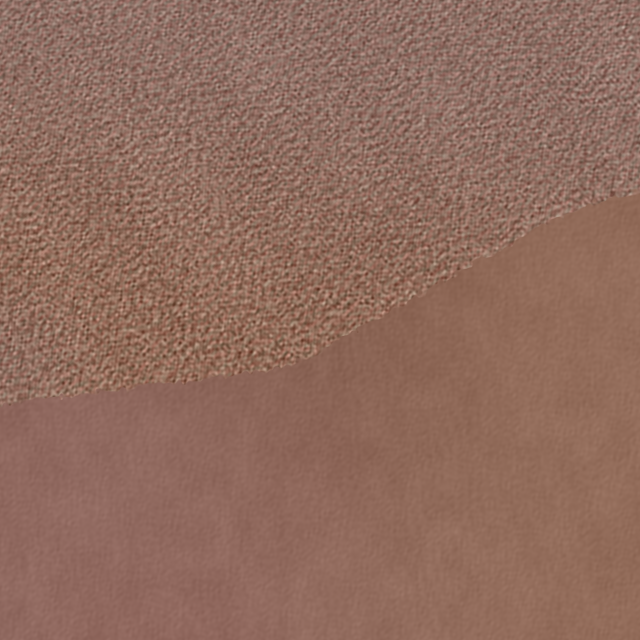
Reproduce this texture procedurally as a WebGL 1 fragment shader.

```glsl
precision highp float;
// Coarse flecked brown weave lying above a smooth rose-brown cloth, split by a curved seam.
uniform vec2 u_resolution;

float hash(vec2 p) {
  return fract(sin(dot(p, vec2(127.1, 311.7))) * 43758.5453);
}

float noise(vec2 p) {
  vec2 cell = floor(p);
  vec2 f = fract(p);
  f = f * f * (3.0 - 2.0 * f);
  float low = mix(hash(cell), hash(cell + vec2(1.0, 0.0)), f.x);
  float high = mix(hash(cell + vec2(0.0, 1.0)), hash(cell + 1.0), f.x);
  return mix(low, high, f.y);
}

float fbm(vec2 p) {
  float sum = 0.0;
  float weight = 0.5;
  for (int i = 0; i < 4; i++) {
    sum += weight * noise(p);
    p = p * 2.03 + 17.3;
    weight *= 0.5;
  }
  return sum / 0.9375;
}

vec2 rotate(vec2 p, float angle) {
  float c = cos(angle);
  float s = sin(angle);
  return vec2(c * p.x - s * p.y, s * p.x + c * p.y);
}

// Noise minus its neighbour across the strand, which removes broad blotches.
float strands(vec2 p) {
  return noise(p) - noise(p + vec2(0.3, 1.25));
}

// Ramp that starts at zero with a rounded corner.
float softRamp(float x, float radius) {
  return 0.5 * (x + sqrt(x * x + radius * radius));
}

float seamHeight(float x) {
  float bend = 0.44 * softRamp(x - 0.455, 0.025);
  float ease = 0.35 * softRamp(x - 0.9, 0.04);
  return 0.367 + 0.13 * x + bend - ease;
}

// Flecked yarn: short rising stitches crossed by falling rows, with red threads.
vec3 coarseWeave(vec2 uv) {
  vec2 q = uv;
  q.y += 0.15 * q.y * (q.y - 0.4);
  vec2 rising = rotate(q, -0.85);
  vec2 falling = rotate(q, 0.95);
  float stitch = strands(rising * vec2(165.0, 235.0));
  float row = strands(falling * vec2(120.0, 245.0) + 31.0);
  float wander = 4.0 * noise(q * 30.0);
  float twill = sin(falling.y * 640.0 + wander) * sin(rising.y * 760.0 - wander);
  float grain = stitch * 0.165 + row * 0.10 + twill * 0.028;
  float red = strands(rising * vec2(140.0, 190.0) + 71.0);

  vec3 warm = vec3(0.565, 0.418, 0.345);
  vec3 grey = vec3(0.560, 0.438, 0.398);
  float cool = smoothstep(0.5, 1.0, uv.y + 0.12 * uv.x);
  cool = max(cool, 0.6 * smoothstep(0.2, 0.0, length(uv - vec2(0.0, 0.43))));
  vec3 color = mix(warm, grey, cool);
  color += 0.05 * (fbm(rotate(uv, 0.9) * vec2(9.0, 26.0)) - 0.5);
  color += grain * mix(1.05, 0.9, cool);
  return color + red * vec3(0.030, -0.038, -0.028);
}

// Fine cloth: mottled pile and faint upright threads over pink and tan areas.
vec3 fineCloth(vec2 uv) {
  float threads = strands(uv.yx * vec2(70.0, 230.0));
  float pile = strands(rotate(uv, -0.7) * vec2(180.0, 240.0));
  float mottle = fbm(uv * vec2(34.0, 24.0) + 13.0) - 0.5;
  float patches = noise(uv * vec2(6.0, 4.0) + 5.0) - 0.5;
  float tan = smoothstep(0.2, 1.05, uv.x + 0.3 * uv.y + 0.2 * patches);
  vec3 color = mix(vec3(0.565, 0.408, 0.370), vec3(0.575, 0.422, 0.350), tan);
  color += threads * 0.016 + pile * 0.022 + mottle * 0.045;
  color += patches * vec3(0.006, 0.014, 0.018);
  return color - 0.028 * smoothstep(0.35, 0.0, length(uv - vec2(0.56, 0.42)));
}

void main() {
  vec2 uv = gl_FragCoord.xy / u_resolution;
  float ragged = 0.013 * (noise(uv * 125.0) - 0.5);
  float above = uv.y - seamHeight(uv.x) + ragged;
  float coarse = smoothstep(-0.003, 0.003, above);

  // Soft shadow that the thicker weave casts on the cloth
  float shadow = 0.018 * exp(-max(-above, 0.0) * 28.0);
  vec3 color = mix(fineCloth(uv) - shadow, coarseWeave(uv), coarse);

  // Pale loops along the lower rim of the weave
  float rim = coarse * smoothstep(0.025, 0.0, above);
  color += rim * 0.09 * (noise(uv * 170.0 + 5.0) - 0.3);
  gl_FragColor = vec4(clamp(color, 0.0, 1.0), 1.0);
}
```
